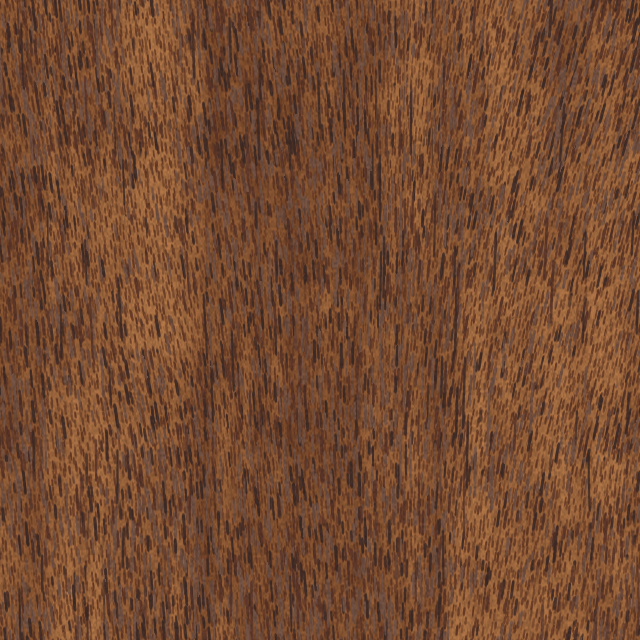
This texture is drawn by a WebGL 2 fragment shader. Its source:

```glsl
#version 300 es
precision highp float;
// Brown hardwood board with upright, slightly leaning grain.
// A banded ground tone carries layers of scattered dashes:
// fine reddish flecks, short grey or dark pores and long vessel lines.

uniform vec2 u_resolution;
out vec4 fragColor;

const vec3 LIGHT_WOOD = vec3(0.640, 0.425, 0.255);
const vec3 DEEP_WOOD = vec3(0.455, 0.272, 0.155);
const vec3 FLECK_RED = vec3(0.365, 0.200, 0.130);
const vec3 PORE_GREY = vec3(0.420, 0.305, 0.258);
const vec3 PORE_RED = vec3(0.335, 0.195, 0.150);
const vec3 PORE_DARK = vec3(0.230, 0.160, 0.145);

vec4 hash4(vec2 p) {
  vec4 q = fract(p.xyxy * vec4(0.1031, 0.1030, 0.0973, 0.1099));
  q += dot(q, q.wzxy + 33.33);
  return fract((q.xxyz + q.yzzw) * q.zywx);
}

float valueNoise(vec2 p) {
  vec2 i = floor(p);
  vec2 f = fract(p);
  f = f * f * (3.0 - 2.0 * f);
  float low = mix(hash4(i).x, hash4(i + vec2(1.0, 0.0)).x, f.x);
  float high = mix(hash4(i + vec2(0.0, 1.0)).x, hash4(i + vec2(1.0)).x, f.x);
  return mix(low, high, f.y);
}

float bump(float x, float centre, float width) {
  float d = (x - centre) / width;
  return exp(-d * d);
}

// Broad upright bands: 0 is pale wood, 1 is dark wood.
float bandTone(float x) {
  float heart = smoothstep(0.29, 0.38, x) * (1.0 - smoothstep(0.55, 0.68, x));
  return 0.45 * heart + 0.40 * bump(x, 0.325, 0.018)
       + 0.25 * bump(x, 0.69, 0.03) + 0.35 * bump(x, 0.0, 0.07);
}

// Scattered round-ended dashes; returns coverage and a random tint.
vec2 dashes(vec2 p, vec2 cells, vec2 halfSize, float tilt, float density,
            float soft, float seed) {
  vec2 result = vec2(0.0);
  for (int i = -1; i <= 1; i++) {
    float column = floor(p.x * cells.x) + float(i);
    float stagger = hash4(vec2(column, seed)).y;
    for (int j = -1; j <= 1; j++) {
      vec2 id = vec2(column, floor(p.y * cells.y + stagger) + float(j));
      vec4 rnd = hash4(id + seed * 17.3);
      vec2 centre = (id + 0.5 + 0.8 * (rnd.xy - 0.5) - vec2(0.0, stagger)) / cells;
      vec2 d = p - centre;
      d.x -= tilt * d.y;
      float reach = halfSize.y * mix(0.35, 1.0, rnd.z);
      d.y = max(abs(d.y) - reach, 0.0);
      float edge = length(d * vec2(1.0, 0.5)) - halfSize.x * mix(0.75, 1.15, rnd.y);
      float present = smoothstep(rnd.w - 0.04, rnd.w + 0.04, density);
      float cover = present * (1.0 - smoothstep(-soft, soft, edge));
      if (cover > result.x) result = vec2(cover, fract(rnd.z * 7.0 + rnd.x * 5.0));
    }
  }
  return result;
}

vec3 poreColour(float tint) {
  vec3 colour = mix(PORE_GREY, PORE_RED, smoothstep(0.40, 0.50, tint));
  return mix(colour, PORE_DARK, smoothstep(0.66, 0.76, tint));
}

void main() {
  vec2 p = gl_FragCoord.xy / u_resolution;
  float soft = max(0.0010, 0.6 / u_resolution.y);

  // Gentle waviness and the lean of the interlocked grain
  float sway = valueNoise(p * vec2(4.0, 3.0) + 7.0) - 0.5;
  vec2 g = p + vec2(0.035 * sway, 0.0);
  float tilt = mix(-0.10, 0.17, smoothstep(0.45, 0.85, p.x)) + 0.12 * sway;

  // Slow variation: bands, smoky patches and drawn-out streaks
  float band = bandTone(p.x + 0.012 * sway);
  float patches = 0.5 * valueNoise(g * vec2(8.0, 6.0) + 3.0)
                + 0.5 * valueNoise(g * vec2(20.0, 19.0) + 11.0) - 0.5;
  float streak = valueNoise(g * vec2(55.0, 2.5) + 21.0) - 0.5;
  float shade = clamp(0.70 * band + 0.75 * patches + 0.50 * streak + 0.30, 0.0, 1.0);
  vec3 colour = mix(LIGHT_WOOD, DEEP_WOOD, shade);

  // Fine reddish flecks
  vec2 fleck = dashes(g, vec2(150.0, 70.0), vec2(0.0017, 0.0058), tilt,
                      0.88, soft, 1.0);
  colour = mix(colour, FLECK_RED, fleck.x * mix(0.50, 0.92, fleck.y));

  // Short pores in two sizes, crowded in the dark patches
  float crowd = clamp(0.56 + 1.5 * patches + 0.30 * band + 0.4 * streak, 0.08, 1.0);
  vec2 smallPore = dashes(g, vec2(105.0, 38.0), vec2(0.0020, 0.0110), tilt,
                          0.75 * crowd, soft, 4.0);
  colour = mix(colour, poreColour(smallPore.y), 0.85 * smallPore.x);
  vec2 pore = dashes(g, vec2(92.0, 24.0), vec2(0.0022, 0.0170), tilt,
                     crowd, soft, 2.0);
  colour = mix(colour, poreColour(pore.y), 0.92 * pore.x);

  // Long vessel lines, strongest along the band edges
  float edges = bump(p.x, 0.35, 0.07) + bump(p.x, 0.68, 0.06)
              + 0.5 * bump(p.x, 0.16, 0.05);
  float lineDensity = clamp(0.14 + 0.46 * edges + 0.5 * streak, 0.0, 1.0);
  vec2 vessel = dashes(g, vec2(88.0, 8.0), vec2(0.0019, 0.0500), 0.25 * tilt,
                       lineDensity, soft, 3.0);
  colour = mix(colour, poreColour(vessel.y), 0.85 * vessel.x);

  // Fibre grit
  float grit = valueNoise(g * vec2(430.0, 260.0)) - 0.5;
  colour *= 1.0 + 0.24 * grit;
  fragColor = vec4(colour, 1.0);
}
```
